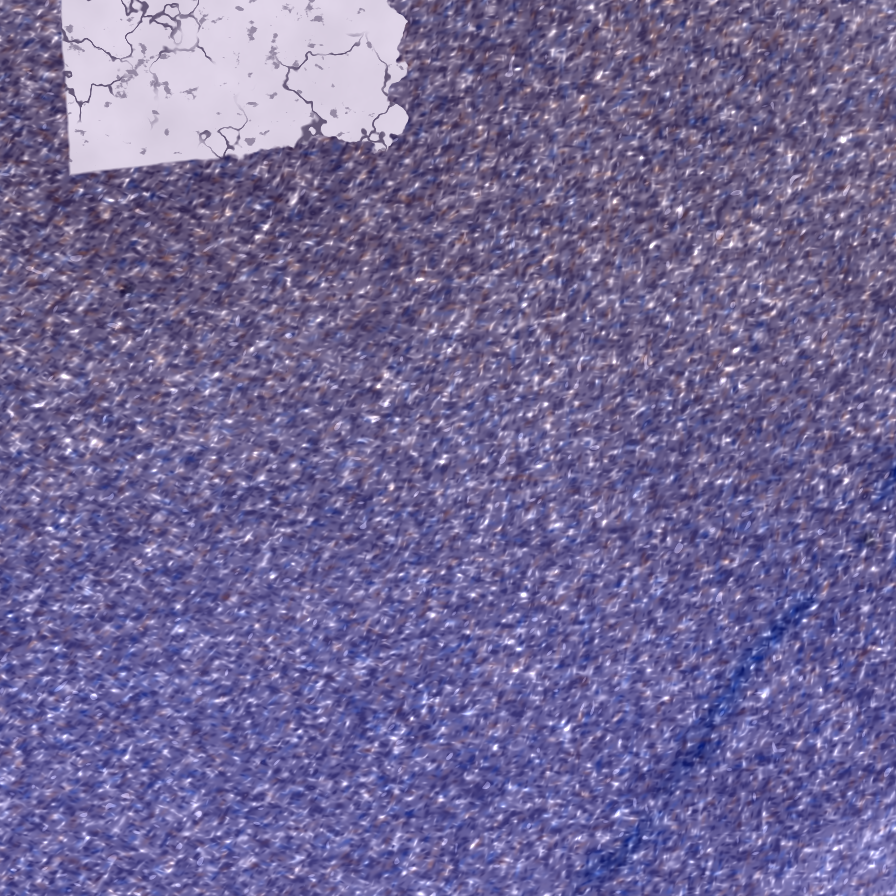
A Shadertoy shader for this texture:

```glsl
// Violet asphalt with fine slanted flecks and a worn, cracked patch of white paint.
// The grain sums randomly turned soft ellipses, one per cell; the cracks follow
// warped cell borders, and slow noise varies the tone and frays the paint.

const vec3 ROAD_TOP = vec3(0.445, 0.395, 0.535);
const vec3 ROAD_BOTTOM = vec3(0.415, 0.390, 0.625);
const vec3 SHADOW = vec3(0.36, 0.305, 0.45);
const vec3 GRAIN_TINT = vec3(1.0, 0.98, 0.85);
const vec3 WARM_TINT = vec3(0.05, 0.01, -0.04);
const vec3 BLUE_STAIN = vec3(0.17, 0.23, 0.54);
const vec3 DARK_SPOT = vec3(0.17, 0.15, 0.29);
const vec3 PAINT = vec3(0.86, 0.82, 0.895);
const vec3 CRACK = vec3(0.31, 0.26, 0.39);

vec3 hash3(vec2 p) {
    vec3 q = fract(p.xyx * vec3(0.1031, 0.1030, 0.0973));
    q += dot(q, q.yxz + 33.33);
    return fract((q.xxy + q.yzz) * q.zyx);
}

float valueNoise(vec2 p) {
    vec2 i = floor(p), f = fract(p);
    f = f * f * (3.0 - 2.0 * f);
    float low = mix(hash3(i).x, hash3(i + vec2(1, 0)).x, f.x);
    float high = mix(hash3(i + vec2(0, 1)).x, hash3(i + vec2(1, 1)).x, f.x);
    return mix(low, high, f.y);
}

float fbm(vec2 p) {
    float sum = 0.0, amp = 0.5;
    for (int i = 0; i < 4; i++) {
        sum += amp * valueNoise(p);
        p = mat2(1.6, 1.2, -1.2, 1.6) * p + 7.3;
        amp *= 0.5;
    }
    return sum / 0.9375;
}

// Signed sum of soft ellipses, turned at random around a main direction
float fleckNoise(vec2 p, float direction, float seed) {
    vec2 cell = floor(p);
    float sum = 0.0;
    for (int y = -1; y <= 1; y++)
    for (int x = -1; x <= 1; x++) {
        vec2 id = cell + vec2(x, y);
        vec3 place = hash3(id + seed);
        vec3 shape = hash3(id + seed + 57.7);
        float angle = direction + (shape.x - 0.5) * 1.7;
        vec2 axis = vec2(cos(angle), sin(angle));
        vec2 d = p - id - place.xy;
        d = vec2(dot(d, axis), dot(d, vec2(-axis.y, axis.x)));
        d /= vec2(mix(0.36, 0.62, shape.y), mix(0.18, 0.28, shape.z));
        sum += (2.0 * place.z - 1.0) * exp(-dot(d, d));
    }
    return sum;
}

// Gap between the two nearest cell points: zero on the borders
float cellBorder(vec2 p) {
    vec2 cell = floor(p);
    float nearest = 9.0, second = 9.0;
    for (int y = -1; y <= 1; y++)
    for (int x = -1; x <= 1; x++) {
        vec2 id = cell + vec2(x, y);
        float d = length(p - id - hash3(id + 11.0).xy);
        second = min(second, max(nearest, d));
        nearest = min(nearest, d);
    }
    return second - nearest;
}

// Negative inside the paint; the right side is frayed
float paintDistance(vec2 uv) {
    float left = 0.078 - (uv.y - 0.805) * 0.055 - uv.x;
    float bottom = 0.805 + (uv.x - 0.078) * 0.12 - uv.y;
    float right = uv.x - 0.442;
    float fray = mix(0.004, 0.06, smoothstep(0.18, 0.44, uv.x));
    return max(max(left, bottom), right) + fray * (fbm(uv * 38.0) - 0.5);
}

vec3 roadColor(vec2 uv) {
    // Slow changes of tone
    vec3 color = mix(ROAD_BOTTOM, ROAD_TOP, smoothstep(0.15, 0.8, uv.y));
    color += 0.09 * (fbm(uv * vec2(5.0, 9.0)) - 0.5);
    vec2 fromPaint = (uv - vec2(0.26, 0.84)) / vec2(0.34, 0.15);
    color = mix(color, SHADOW, 0.75 * exp(-dot(fromPaint, fromPaint)));
    float corner = smoothstep(0.0, 0.09, uv.x * 0.6 - uv.y - 0.46 + 0.05 * fbm(uv * 20.0));
    color += 0.08 * corner;

    // Blue stain along a diagonal, and two dark spots
    float across = dot(uv - vec2(0.69, 0.06), vec2(0.785, -0.619)) + 0.04 * (fbm(uv * 14.0) - 0.5);
    float stain = exp(-pow(across / 0.016, 2.0)) * smoothstep(0.4, 0.65, fbm(uv * 17.0 + 4.0));
    color = mix(color, BLUE_STAIN, 0.75 * stain * smoothstep(0.5, 0.7, uv.x));
    float spot = min(length(uv - vec2(0.97, 0.397)), length(uv - vec2(0.143, 0.677)));
    spot += 0.016 * (fbm(uv * 70.0) - 0.5);
    color = mix(color, DARK_SPOT, 0.75 * (1.0 - smoothstep(0.002, 0.013, spot)));

    // Fine grain, steeper to the right
    float direction = mix(0.2, 0.75, smoothstep(0.1, 1.0, uv.x + 0.3 * uv.y));
    float grain = fleckNoise(uv * 85.0, direction, 3.0)
                + fleckNoise(uv * 118.0, direction, 219.0)
                + 0.9 * fleckNoise(uv * 160.0, direction, 431.0);
    color += GRAIN_TINT * 0.25 * (grain + 0.35 * grain * grain - 0.06);
    color += WARM_TINT * 1.6 * fleckNoise(uv * 75.0, direction, 640.0);

    // Sparse bright chips
    float chip = smoothstep(0.55, 0.9, fleckNoise(uv * 72.0, direction + 0.2, 811.0));
    return color + 0.24 * chip;
}

vec3 paintColor(vec2 uv) {
    vec3 color = PAINT + 0.07 * (fbm(uv * 22.0) - 0.5);
    vec2 warp = vec2(fbm(uv * 28.0), fbm(uv * 28.0 + 31.0)) - 0.5;
    float gap = cellBorder(uv * 12.0 + 0.9 * warp);
    float broken = smoothstep(0.42, 0.58, fbm(uv * 13.0 + 9.0));
    float crack = (1.0 - smoothstep(0.015, 0.06, gap)) * broken;
    float pit = smoothstep(0.68, 0.78, fbm(uv * vec2(75.0, 95.0)));
    return mix(color, CRACK, max(0.85 * crack, 0.5 * pit));
}

void mainImage(out vec4 fragColor, in vec2 fragCoord) {
    vec2 uv = fragCoord / iResolution.y;
    float soft = max(0.002, 1.0 / iResolution.y);
    float paint = 1.0 - smoothstep(-soft, soft, paintDistance(uv));
    vec3 color = mix(roadColor(uv), paintColor(uv), paint);
    fragColor = vec4(clamp(color, 0.0, 1.0), 1.0);
}
```
